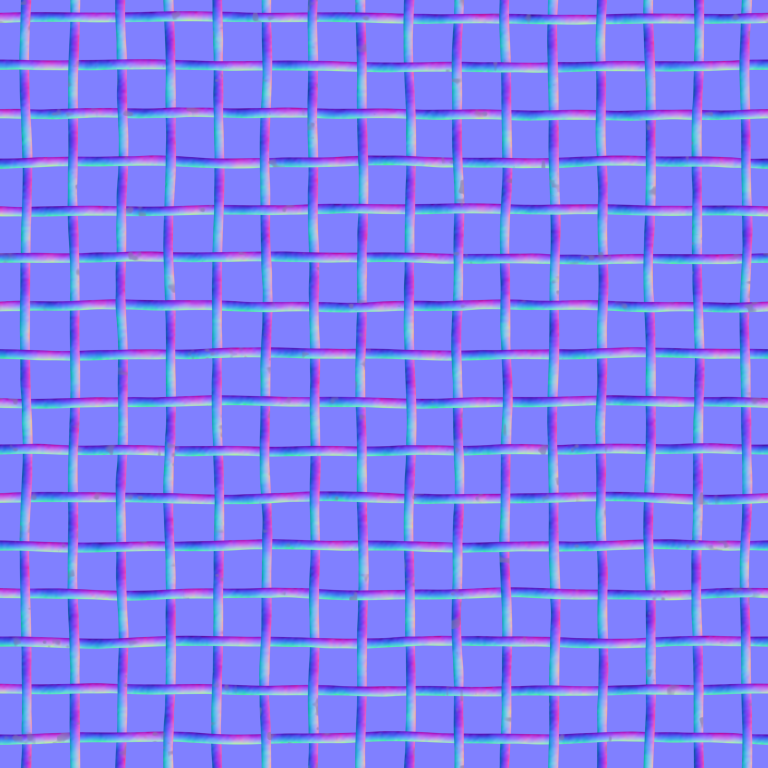
This texture map is drawn by a three.js fragment shader. Its source:

```glsl
varying vec2 vUv;

const float PI = 3.14159265;
const float CELLS = 16.0;                     // wires across and down
const vec2 WIRE_ORIGIN = vec2(0.54, 0.625);   // first crossing, in cells
const float WIRE_RADIUS = 0.101;              // in cells
const float RADIUS_VARIATION = 0.014;
const float EDGE_SOFTNESS = 0.016;
const float ROUNDNESS = 0.9;                  // tilt of the normal at the rim
const float WEAVE_TILT = 0.52;                // tilt of the normal between crossings
const float SWAY = 0.026;                     // slow bend of each wire, in cells
const float KINK = 0.01;                      // quick bend of each wire, in cells
const float GRIT = 0.42;
const float GRIT_STEP = 0.002;
const float WEAR = 0.6;
const vec3 FLAT_COLOR = vec3(0.5, 0.5, 1.0);
const vec3 WEAR_COLOR = vec3(0.50, 0.47, 0.66);

float hash(vec2 p) {
  vec3 q = fract(vec3(p.xyx) * 0.1031);
  q += dot(q, q.yzx + 33.33);
  return fract((q.x + q.y) * q.z);
}

// Value noise that wraps after a whole number of lattice cells
float noise(vec2 uv, float period) {
  vec2 p = uv * period;
  vec2 cell = floor(p);
  vec2 f = fract(p);
  f = f * f * (3.0 - 2.0 * f);
  vec2 a = mod(cell, period);
  vec2 b = mod(cell + 1.0, period);
  return mix(mix(hash(a), hash(vec2(b.x, a.y)), f.x),
             mix(hash(vec2(a.x, b.y)), hash(b), f.x), f.y);
}

float gritHeight(vec2 uv) {
  return 0.6 * noise(uv, 112.0) + 0.4 * noise(uv + 0.37, 224.0);
}

// Sideways drift of one wire, periodic along its length
float wireDrift(float id, float along, float family) {
  float seed = mod(id, CELLS);
  float phase = 2.0 * PI * hash(vec2(seed, family));
  float slow = 1.0 + floor(3.0 * hash(vec2(seed, family + 5.0)));
  float quick = 5.0 + floor(4.0 * hash(vec2(seed, family + 9.0)));
  return SWAY * sin(2.0 * PI * slow * along + phase)
       + KINK * sin(2.0 * PI * quick * along + 2.3 * phase);
}

// Encodes a normal; green points down the canvas
vec3 encodeNormal(vec2 tilt) {
  tilt /= max(1.0, length(tilt) / 0.96);
  float z = sqrt(1.0 - dot(tilt, tilt));
  return 0.5 + 0.5 * vec3(tilt.x, -tilt.y, z);
}

// Colour and coverage of a wire; side is its cross axis, run its long axis
vec4 wire(float offset, float lean, vec2 side, vec2 run, float radius, vec2 grit, float worn) {
  float u = clamp(offset / radius, -1.0, 1.0);
  float rim = sqrt(1.0 - 0.6 * u * u);
  vec2 tilt = side * ROUNDNESS * u + run * WEAVE_TILT * lean * rim + grit;
  vec3 color = mix(encodeNormal(tilt), WEAR_COLOR, worn);
  float cover = 1.0 - smoothstep(radius - EDGE_SOFTNESS, radius + EDGE_SOFTNESS, abs(offset));
  return vec4(color, cover);
}

void main() {
  vec2 p = vUv * CELLS - WIRE_ORIGIN;
  vec2 id = floor(p + 0.5);
  vec2 offset = p - id;
  offset.x -= wireDrift(id.x, vUv.y, 1.0);
  offset.y -= wireDrift(id.y, vUv.x, 31.0);

  // Surface grit and scattered dull patches
  float h = gritHeight(vUv);
  vec2 grit = GRIT * vec2(h - gritHeight(vUv + vec2(GRIT_STEP, 0.0)),
                          h - gritHeight(vUv + vec2(0.0, GRIT_STEP)));
  grit += 0.16 * (vec2(noise(vUv, 64.0), noise(vUv + 0.51, 64.0)) - 0.5);
  float patchy = 0.65 * noise(vUv, 48.0) + 0.35 * noise(vUv + 0.23, 160.0);
  float worn = WEAR * smoothstep(0.73, 0.9, patchy);
  float radius = WIRE_RADIUS + RADIUS_VARIATION * (noise(vUv, 40.0) - 0.5);

  // Wires rise and fall in opposite phase at alternate crossings
  float leanV = -sin(PI * (p.y + id.x));
  float leanH = sin(PI * (p.x + id.y));
  vec2 X = vec2(1.0, 0.0);
  vec2 Y = vec2(0.0, 1.0);
  vec4 vertical = wire(offset.x, leanV, X, Y, radius, grit, worn);
  vec4 horizontal = wire(offset.y, leanH, Y, X, radius, grit, worn);

  // Plain weave: the upper wire alternates like a checkerboard
  bool horizontalOver = mod(id.x + id.y, 2.0) < 0.5;
  vec4 under = horizontalOver ? vertical : horizontal;
  vec4 over = horizontalOver ? horizontal : vertical;
  vec3 color = mix(FLAT_COLOR, under.rgb, under.a);
  color = mix(color, over.rgb, over.a);
  gl_FragColor = vec4(color, 1.0);
}
```
